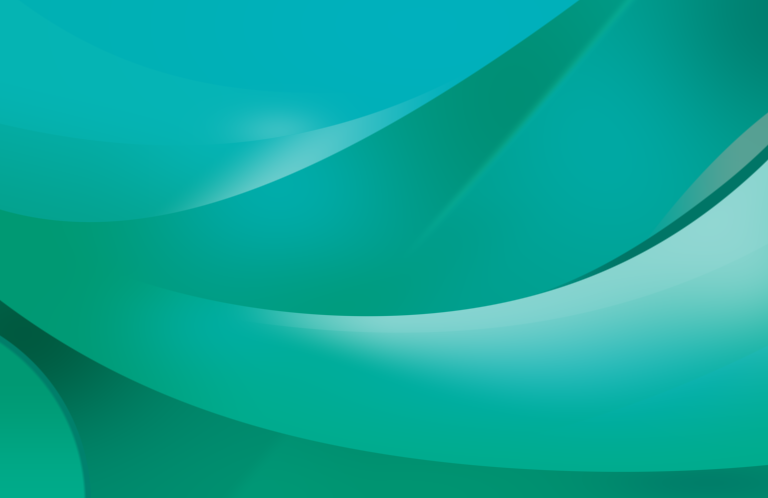
A Shadertoy shader for this background:

```glsl
// Overlapping satin sheets in teal and green, split by long sweeping curves.
// Each curve is a quartic arc around its lowest point; each sheet is a base
// colour warmed by soft elliptical glows, with pale sheen along its rim.

const vec3 TEAL      = vec3(0.00, 0.69, 0.70);
const vec3 CYAN      = vec3(0.00, 0.69, 0.74);
const vec3 SEA       = vec3(0.00, 0.62, 0.55);
const vec3 GREEN     = vec3(0.00, 0.60, 0.45);
const vec3 EMERALD   = vec3(0.00, 0.67, 0.54);
const vec3 DEEP      = vec3(0.00, 0.54, 0.43);
const vec3 SHADOW    = vec3(0.00, 0.34, 0.24);
const vec3 RIM       = vec3(0.00, 0.46, 0.40);
const vec3 PALE      = vec3(0.66, 0.87, 0.87);
const vec3 GREY_PALE = vec3(0.45, 0.64, 0.59);

// Lowest point of each arc, then its quadratic, cubic and quartic bend.
const vec2 TOP_LOW    = vec2(0.117, 0.554);
const vec3 TOP_BEND   = vec3(1.70, -1.25, 0.48);
const vec2 MID_LOW    = vec2(0.479, 0.365);
const vec3 MID_BEND   = vec3(0.80, 0.27, 0.80);
const vec2 BASE_LOW   = vec2(0.810, 0.0525);
const vec3 BASE_BEND  = vec3(0.36, 0.07, 0.339);
const vec2 FOLD_LOW   = vec2(0.230, 0.708);
const vec3 FOLD_BEND  = vec3(0.90, 0.32, 0.0);
const vec2 VEIL_LOW   = vec2(0.420, 0.813);
const vec3 VEIL_BEND  = vec3(0.70, -1.25, 0.0);
const vec2 BAND_LOW   = vec2(0.520, 0.332);
const vec3 BAND_BEND  = vec3(0.62, 0.25, 0.15);

const float ASPECT = 1.545;
const vec2 DISC_CENTRE = vec2(-0.214, -0.008);
const float DISC_RADIUS = 0.397;

float arc(float x, vec2 low, vec3 bend) {
    float d = x - low.x;
    return low.y + d * d * (bend.x + d * (bend.y + d * bend.z));
}

// Smooth coverage of the side where d is positive.
float cover(float d) {
    float w = fwidth(d) * 0.75;
    return smoothstep(-w, w, d);
}

float glow(vec2 p, vec2 centre, vec2 size) {
    vec2 d = (p - centre) / size;
    return exp(-dot(d, d));
}

vec3 topSheet(vec2 p) {
    vec3 col = mix(SEA, TEAL, smoothstep(0.52, 0.86, p.y + 0.35 * p.x));
    col = mix(col, CYAN, glow(p, vec2(0.55, 0.95), vec2(0.32, 0.25)));
    float aboveVeil = cover(p.y - arc(p.x, VEIL_LOW, VEIL_BEND));
    float veilFade = 1.0 - smoothstep(0.25, 0.5, p.x);
    col += vec3(0.02, 0.015, 0.0) * (1.0 - aboveVeil) * veilFade;
    // Sheen under the fold, with a slanted soft start on the left.
    float belowFold = cover(arc(p.x, FOLD_LOW, FOLD_BEND) - p.y);
    float slant = p.x - 0.195 - 0.78 * (p.y - 0.5665);
    float sheen = smoothstep(-0.01, 0.13, slant) * (1.0 - smoothstep(0.32, 0.62, p.x));
    col = mix(col, PALE, 0.68 * belowFold * sheen);
    col = mix(col, SEA, 0.25 * belowFold * (1.0 - smoothstep(0.1, 0.28, p.x)));
    float spill = glow(p, vec2(0.365, 0.735), vec2(0.06, 0.045));
    return mix(col, PALE, 0.32 * (1.0 - belowFold) * spill);
}

vec3 middleSheet(vec2 p, float lowerEdge) {
    vec3 col = mix(GREEN, SEA, smoothstep(0.05, 0.35, p.x));
    col = mix(col, TEAL, 0.8 * glow(p, vec2(0.37, 0.63), vec2(0.15, 0.17)));
    col = mix(col, DEEP, 0.75 * glow(p, vec2(0.67, 0.80), vec2(0.16, 0.32)));
    col = mix(col, GREEN, 0.6 * glow(p, vec2(0.50, 0.38), vec2(0.25, 0.10)));
    // Lit side of the diagonal crease.
    float side = p.x - 0.538 - 0.563 * (p.y - 0.5);
    float reach = smoothstep(0.46, 0.62, p.y);
    vec3 lit = mix(SEA, TEAL, 0.65 * glow(p, vec2(0.80, 0.73), vec2(0.17, 0.28)));
    lit = mix(lit, RIM, 0.8 * glow(p, vec2(1.03, 0.98), vec2(0.16, 0.24)));
    float litSide = mix(smoothstep(-0.05, 0.15, side), smoothstep(-0.004, 0.010, side), reach);
    col = mix(col, lit, litSide);
    col += vec3(0.02, 0.05, 0.04) * reach * exp(-pow(side / 0.007, 2.0));
    // Greyed reflection near the right rim, and the dark rim itself.
    float fromRight = 1.0 - p.x;
    float reflection = cover(0.774 - fromRight * (1.2 + 2.6 * fromRight) - p.y);
    col = mix(col, GREY_PALE, 0.75 * reflection * smoothstep(0.82, 0.97, p.x));
    float rimWidth = 0.030 * smoothstep(0.66, 0.94, p.x);
    return mix(col, RIM, cover(lowerEdge + rimWidth - p.y) * smoothstep(0.66, 0.82, p.x));
}

vec3 lowerSheet(vec2 p, float upperEdge) {
    vec3 col = mix(GREEN, EMERALD, smoothstep(0.08, 0.35, p.x));
    col = mix(col, TEAL, 0.85 * glow(p, vec2(0.74, 0.27), vec2(0.34, 0.14)));
    col = mix(col, TEAL, 0.5 * glow(p, vec2(0.30, 0.35), vec2(0.12, 0.09)));
    // Faint lower fold rising to the right.
    float fold = 0.11 + 0.35 * (p.x - 0.65) + 0.6 * pow(p.x - 0.65, 2.0) - p.y;
    col = mix(col, TEAL, 0.5 * cover(fold) * exp(-max(fold, 0.0) / 0.06) * smoothstep(0.65, 1.0, p.x));
    // Pale sheen below the upper rim, widening to the right.
    float depth = upperEdge - p.y;
    float width = mix(0.07, 0.38, smoothstep(0.3, 1.0, p.x));
    float sheen = (1.0 - smoothstep(0.0, width, depth)) * smoothstep(0.27, 0.52, p.x);
    col = mix(col, PALE, 0.75 * sheen);
    col = mix(col, PALE, 0.6 * glow(p, vec2(0.99, 0.47), vec2(0.13, 0.16)));
    float band = cover(p.y - arc(p.x, BAND_LOW, BAND_BEND));
    return mix(col, PALE, 0.16 * band * smoothstep(0.3, 0.42, p.x));
}

vec3 floorSheet(vec2 p) {
    vec3 col = mix(DEEP, GREEN, 0.7 * glow(p, vec2(0.52, 0.0), vec2(0.3, 0.12)));
    col = mix(col, SHADOW, 0.95 * glow(p, vec2(0.03, 0.33), vec2(0.17, 0.20)));
    col = mix(col, RIM, 0.6 * glow(p, vec2(0.92, 0.03), vec2(0.12, 0.04)));
    float ray = smoothstep(-0.01, 0.02, p.x - 0.295 - 0.54 * p.y);
    col += vec3(0.0, 0.025, 0.02) * ray * (1.0 - smoothstep(0.32, 0.5, p.x));
    // Rounded disc in the corner with a thin darker rim.
    float inside = DISC_RADIUS - length(p * vec2(ASPECT, 1.0) - DISC_CENTRE);
    vec3 disc = mix(GREEN, EMERALD, 1.0 - smoothstep(0.0, 0.25, p.y));
    disc = mix(RIM, disc, 0.25 + 0.75 * smoothstep(0.008, 0.016, inside));
    return mix(col, disc, cover(inside));
}

void mainImage(out vec4 fragColor, in vec2 fragCoord) {
    vec2 p = fragCoord / iResolution.xy;
    float topEdge = arc(p.x, TOP_LOW, TOP_BEND);
    float midEdge = arc(p.x, MID_LOW, MID_BEND);
    float baseEdge = arc(p.x, BASE_LOW, BASE_BEND);
    // Stack the sheets; the middle edge melts away on the left.
    float seam = mix(smoothstep(-0.06, 0.06, midEdge - p.y), cover(midEdge - p.y), smoothstep(0.14, 0.24, p.x));
    vec3 col = mix(middleSheet(p, midEdge), lowerSheet(p, midEdge), seam);
    col = mix(col, topSheet(p), cover(p.y - topEdge));
    col = mix(col, floorSheet(p), cover(baseEdge - p.y));
    fragColor = vec4(col, 1.0);
}
```
